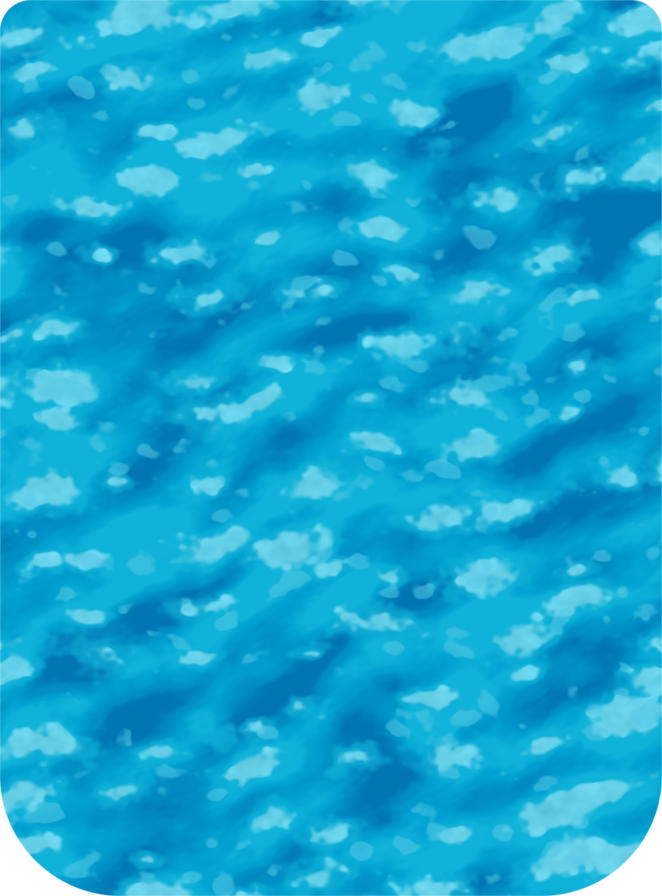
Give the GLSL for this texture, as a Shadertoy shader.

```glsl
// Rippling turquoise water with slanted dark swells and pale ragged glints, on a rounded panel.

vec2 hash2(vec2 cell) {
    vec3 h = fract(cell.xyx * vec3(0.1031, 0.1030, 0.0973));
    h += dot(h, h.yzx + 33.33);
    return fract((h.xx + h.yz) * h.zy);
}

// Cellular noise: soft round spots of random sign, about -1 to 1
float spots(vec2 p) {
    vec2 cell = floor(p);
    float sum = 0.0;
    for (int y = -1; y <= 1; y++)
    for (int x = -1; x <= 1; x++) {
        vec2 id = cell + vec2(x, y);
        vec2 d = p - id - hash2(id);
        float falloff = max(0.0, 1.0 - dot(d, d));
        sum += (2.0 * hash2(id + 71.0).x - 1.0) * falloff * falloff * falloff;
    }
    return sum;
}

// Scattered flat ellipses: 1 at a centre, 0 at its rim, negative outside
float glints(vec2 p) {
    vec2 cell = floor(p);
    float best = -3.0;
    for (int y = -1; y <= 1; y++)
    for (int x = -1; x <= 1; x++) {
        vec2 id = cell + vec2(x, y);
        vec2 d = p - id - 0.15 - 0.7 * hash2(id + 19.0);
        vec2 shape = hash2(id + 43.0);
        vec2 radius = mix(0.5, 1.25, shape.x) * vec2(mix(0.24, 0.44, shape.y), 0.25);
        best = max(best, 1.0 - length(d / radius));
    }
    return best;
}

float roundedBox(vec2 p, vec2 halfSize, float radius) {
    vec2 d = abs(p) - halfSize + radius;
    return length(max(d, 0.0)) + min(max(d.x, d.y), 0.0) - radius;
}

void mainImage(out vec4 fragColor, in vec2 fragCoord) {
    vec2 p = fragCoord / iResolution.y;

    // Layered sines bend the water; q runs along the slanted swells
    vec2 bent = p + 0.007 * sin(p.yx * vec2(23.0, 19.0) + vec2(1.0, 4.0))
                  + 0.003 * sin(p.yx * vec2(61.0, 53.0) + 2.0);
    float c = cos(0.45), s = sin(0.45);
    vec2 q = vec2(c * bent.x + s * bent.y, c * bent.y - s * bent.x);

    // Tone of the water, from deep to bright
    float swell = spots(q * vec2(9.5, 18.0) + 5.0);
    float ripple = sin(82.0 * q.y + 2.5 * sin(9.0 * q.x) + sin(17.0 * q.x + 1.0));
    float mottle = spots(q * vec2(26.0, 46.0) + 31.0);
    float brush = spots(q * vec2(85.0, 170.0));
    float tone = (swell + 0.25 * ripple + 0.3 * mottle + 0.1 * brush) / 0.44;

    vec3 deep = vec3(0.00, 0.46, 0.70);
    vec3 blue = vec3(0.00, 0.56, 0.77);
    vec3 azure = vec3(0.00, 0.63, 0.82);
    vec3 bright = vec3(0.06, 0.70, 0.85);
    vec3 color = mix(deep, blue, smoothstep(-1.9, -0.8, tone));
    color = mix(color, azure, smoothstep(-0.9, 0.1, tone));
    color = mix(color, bright, smoothstep(-0.1, 0.9, tone));

    // Pale glints with torn edges, gathered on the bright crests
    float torn = spots(p * vec2(52.0, 66.0)) + 0.6 * spots(p * vec2(115.0, 135.0) + 9.0);
    vec2 flat_ = vec2(bent.x + 0.12 * bent.y, bent.y - 0.12 * bent.x);
    float glint = glints(flat_ * vec2(9.0, 15.0)) + 0.65 * swell + 0.12 * ripple + 0.4 * torn;
    color = mix(color, bright, 0.7 * smoothstep(-0.7, 0.0, glint));
    vec3 pale = vec3(0.42, 0.82, 0.91) + 0.04 * torn;
    color = mix(color, pale, 0.92 * smoothstep(0.0, 0.5, glint));

    // Small faint wisps
    float wisp = spots(bent * vec2(34.0, 50.0) + 57.0) + 0.35 * torn + 0.3 * swell;
    color = mix(color, vec3(0.33, 0.78, 0.89), 0.55 * smoothstep(0.5, 0.85, wisp));

    // Panel with wide lower and tight upper corners on white
    vec2 halfSize = 0.5 * iResolution.xy / iResolution.y;
    vec2 centered = p - halfSize;
    float edge = roundedBox(centered, halfSize, centered.y < 0.0 ? 0.135 : 0.035);
    float pixel = 1.0 / iResolution.y;
    color = mix(color, vec3(1.0), smoothstep(-pixel, pixel, edge));

    fragColor = vec4(color, 1.0);
}
```
